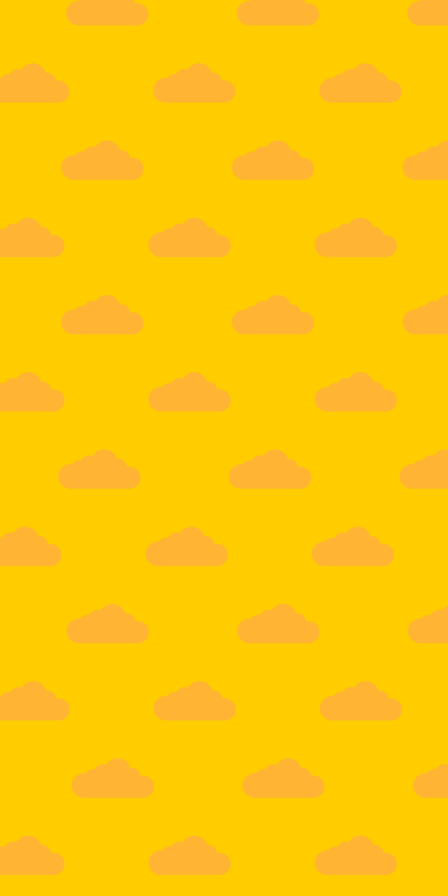
This pattern is drawn by a WebGL 2 fragment shader. Its source:

```glsl
#version 300 es
precision highp float;

uniform vec2 u_resolution;
out vec4 fragColor;

const vec3 SKY_YELLOW = vec3(1.0, 0.80, 0.0);
const vec3 CLOUD_ORANGE = vec3(1.0, 0.71, 0.20);

// Lengths in canvas widths
const float ROW_HEIGHT = 0.1724;
const float BASELINE = 0.0469;
const float CLOUD_WIDTH = 0.1836;
const int ROW_COUNT = 12;

// Sideways drift of each row, bottom to top
const float ROW_DRIFT[ROW_COUNT] = float[](
    0.0, 0.022, 0.0115, 0.0105, -0.0065, -0.008,
    0.0, -0.0013, 0.0, -0.0013, 0.0105, 0.0095);

// Cloud lobes: centre and radius, in cloud widths
const int LOBE_COUNT = 6;
const vec3 LOBES[LOBE_COUNT] = vec3[](
    vec3(0.150, 0.150, 0.150), vec3(0.255, 0.240, 0.107),
    vec3(0.380, 0.293, 0.115), vec3(0.557, 0.314, 0.165),
    vec3(0.730, 0.257, 0.107), vec3(0.865, 0.135, 0.135));

float circleDistance(vec2 p, vec2 centre, float radius) {
    return length(p - centre) - radius;
}

float boxDistance(vec2 p, vec2 low, vec2 high) {
    vec2 d = abs(p - 0.5 * (low + high)) - 0.5 * (high - low);
    return length(max(d, 0.0)) + min(max(d.x, d.y), 0.0);
}

// Flat base joined with round lobes; lower left corner at zero
float cloudDistance(vec2 p) {
    float d = boxDistance(p, vec2(0.15, 0.0), vec2(0.865, 0.27));
    for (int i = 0; i < LOBE_COUNT; i++) {
        d = min(d, circleDistance(p, LOBES[i].xy, LOBES[i].z));
    }
    return d;
}

// Position relative to the nearest cloud's lower left corner
vec2 cloudCell(vec2 p) {
    int row = clamp(int(floor(p.y / ROW_HEIGHT)), 0, ROW_COUNT - 1);
    bool oddRow = row % 2 == 1;
    float spacing = oddRow ? 0.381 : 0.371;
    float start = (oddRow ? 0.138 : -0.0396) + ROW_DRIFT[row];
    float margin = 0.5 * (spacing - CLOUD_WIDTH);
    float x = mod(p.x - start + margin, spacing) - margin;
    float y = p.y - float(row) * ROW_HEIGHT - BASELINE;
    return vec2(x, y);
}

float coverage(float dist, float edge) {
    return 1.0 - smoothstep(-edge, edge, dist);
}

void main() {
    vec2 p = gl_FragCoord.xy / u_resolution.x;
    float dist = cloudDistance(cloudCell(p) / CLOUD_WIDTH) * CLOUD_WIDTH;
    float cloud = coverage(dist, 0.8 / u_resolution.x);
    fragColor = vec4(mix(SKY_YELLOW, CLOUD_ORANGE, cloud), 1.0);
}
```
